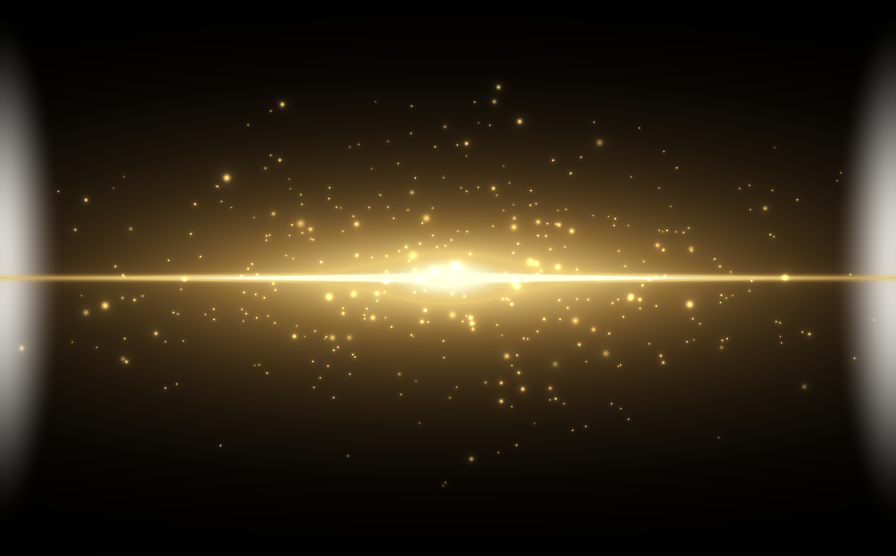
A WebGL 2 fragment shader for this background:

```glsl
#version 300 es
precision highp float;

uniform vec2 u_resolution;
out vec4 fragColor;

const int STAR_COUNT = 380;
const vec3 BROWN = vec3(0.25, 0.18, 0.085);
const vec3 BRONZE = vec3(0.54, 0.41, 0.20);
const vec3 GOLD = vec3(0.90, 0.78, 0.46);
const vec3 HOT = vec3(1.0, 1.0, 0.86);
const vec3 STAR_TINT = vec3(1.0, 0.84, 0.48);
const vec3 SIDE_WHITE = vec3(0.90, 0.89, 0.87);

vec3 hash3(float n) {
    vec3 p = fract(vec3(n) * vec3(0.1031, 0.1030, 0.0973));
    p += dot(p, p.yzx + 33.33);
    return fract((p.xxy + p.yzz) * p.zyx);
}

// Elliptical Gaussian with the given radii
float softEllipse(vec2 p, vec2 radii) {
    vec2 q = p / radii;
    return exp(-dot(q, q));
}

// Maps light intensity to the warm palette
vec3 goldRamp(float light) {
    vec3 c = mix(vec3(0.0), BROWN, clamp(light / 0.25, 0.0, 1.0));
    c = mix(c, BRONZE, clamp((light - 0.25) / 0.29, 0.0, 1.0));
    c = mix(c, GOLD, clamp((light - 0.54) / 0.35, 0.0, 1.0));
    return mix(c, HOT, smoothstep(0.89, 1.4, light));
}

// Layered haze around the centre
float haze(vec2 p) {
    float wide = 0.44 * softEllipse(p, vec2(0.75, 0.237));
    float core = 0.48 * softEllipse(p, vec2(0.41, 0.095));
    float heart = 0.40 * softEllipse(p, vec2(0.075, 0.035));
    return wide + core + heart;
}

// Thin horizontal streak with a soft halo
float streak(vec2 p) {
    float fade = exp(-p.x * p.x / 0.36);
    float line = (0.28 + 0.42 * fade) * exp(-p.y * p.y / 0.00003);
    float halo = (0.05 + 0.19 * fade) * exp(-abs(p.y) / 0.018);
    return line + halo;
}

// Scattered centre, denser near the middle and thinner towards the ends
vec2 starPosition(vec3 a, vec3 b) {
    float x = (a.x + a.y - 1.0) * 0.82;
    float spread = 0.29 - 0.10 * abs(x);
    float y = (a.z + b.x + b.y - 1.5) * spread;
    return vec2(x, y);
}

float star(vec2 p, float radius, float pixel) {
    float d = length(p);
    float r = max(radius, 0.65 * pixel);
    float dim = min(1.0, radius / r);
    return dim * (exp(-d * d / (r * r)) + 0.32 * exp(-d / (1.7 * r)));
}

float starField(vec2 p, float pixel) {
    float sum = 0.0;
    for (int i = 0; i < STAR_COUNT; i++) {
        float id = float(i);
        vec3 a = hash3(id + 1.7);
        vec3 b = hash3(id + 431.3);
        vec2 offset = p - starPosition(a, b);
        if (dot(offset, offset) > 0.0025) continue;
        float radius = mix(0.0014, 0.0062, pow(b.z, 7.0));
        float brightness = mix(0.3, 0.75, fract(a.x * 17.0 + b.z));
        sum += brightness * star(offset, radius, pixel);
    }
    return sum;
}

// Pale lobe hugging each vertical edge
float sideLobe(vec2 p, float halfWidth) {
    float inset = halfWidth - abs(p.x);
    float r = length(vec2(inset / 0.115, (p.y - 0.015) / 0.47));
    return 0.94 * (1.0 - smoothstep(0.08, 1.0, r));
}

void main() {
    vec2 p = (gl_FragCoord.xy - 0.5 * u_resolution) / u_resolution.y;
    float pixel = 1.0 / u_resolution.y;
    float halfWidth = 0.5 * u_resolution.x / u_resolution.y;
    float beam = streak(p);

    vec3 color = goldRamp(haze(p) + beam);
    color += STAR_TINT * starField(p, pixel);

    // Side lobes cover the haze, with the streak faintly tinting them
    vec3 lobeColor = mix(SIDE_WHITE, GOLD, clamp(beam * 1.6, 0.0, 0.7));
    color = mix(color, lobeColor, sideLobe(p, halfWidth));
    fragColor = vec4(clamp(color, 0.0, 1.0), 1.0);
}
```
